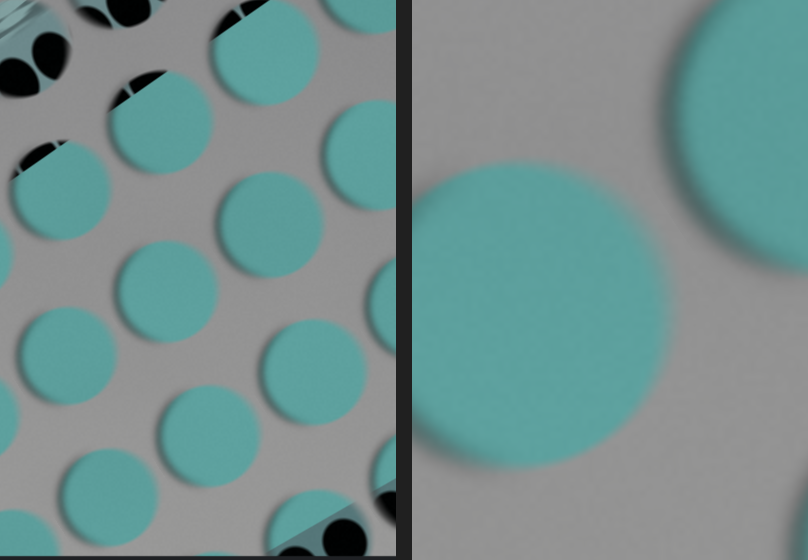
Left: the whole. Right: its middle third, enlarged.
Give the GLSL for this pattern, as a WebGL 2 fragment shader.

```glsl
#version 300 es
precision highp float;
// Grey perforated sheet seen at an angle, with a teal panel behind its round holes.
// Holes sit on a staggered lattice in perspective; the view is inverted to find the
// nearest hole. Past two slanted panel edges a darker sheet with black spots shows.
uniform vec2 u_resolution;
out vec4 fragColor;

// Lattice, in canvas heights
const vec2 ORIGIN = vec2(0.298, 0.479);
const vec2 COLUMN_STEP = vec2(0.181, 0.117);
const vec2 ROW_STEP = vec2(0.043, -0.279);
const vec2 PERSPECTIVE = vec2(-0.020, 0.0035);
const float ODD_ROW_SHIFT = 0.18;
const float ROW_SKEW = 0.54;
const float HOLE_RADIUS = 0.0905;

// Hole edges: blurred along one direction, shaded on the left
const vec2 BLUR_DIR = vec2(0.89, 0.45);
const vec2 SHADE_DIR = vec2(-0.98, -0.17);
const float EDGE_SHARP = 0.004;
const float EDGE_SOFT = 0.014;
const float RIM_SHADE = 0.30;

// Panel edges and spots behind, measured from the top left corner
const vec2 TOP_DIR = vec2(0.820, 0.572);
const float TOP_EDGE = 0.2754;
const vec2 TOP_FIRST = vec2(0.022, 0.138);
const vec2 TOP_PITCH = vec2(0.0807, 0.134);
const vec2 TOP_RADII = vec2(0.037, 0.047);
const float TOP_STAGGER = 0.034;
const float STREAK_EDGE = 0.062;
const vec2 LOW_DIR = vec2(0.867, 0.498);
const float LOW_EDGE = 1.0924;
const vec2 LOW_FIRST = vec2(0.052, 1.146);
const vec2 LOW_PITCH = vec2(0.099, 0.30);
const vec2 LOW_RADII = vec2(0.040, 0.043);
const float BAR_HEIGHT = 0.007;

const vec3 SHEET_TOP = vec3(0.545, 0.545, 0.548);
const vec3 SHEET_LOW = vec3(0.595, 0.595, 0.592);
const vec3 TEAL = vec3(0.360, 0.622, 0.612);
const vec3 REAR_TOP = vec3(0.42, 0.53, 0.54);
const vec3 REAR_LOW = vec3(0.33, 0.46, 0.47);
const vec3 STREAK = vec3(0.50, 0.62, 0.62);
const vec3 BLACK = vec3(0.0, 0.006, 0.006);
const vec3 BAR = vec3(0.12, 0.13, 0.14);

float hash(vec2 p) {
  vec3 q = fract(p.xyx * 0.1031);
  q += dot(q, q.yzx + 33.33);
  return fract((q.x + q.y) * q.z);
}

float noise(vec2 p) {
  vec2 i = floor(p), f = fract(p);
  f = f * f * (3.0 - 2.0 * f);
  return mix(mix(hash(i), hash(i + vec2(1, 0)), f.x),
             mix(hash(i + vec2(0, 1)), hash(i + vec2(1, 1)), f.x), f.y);
}

// Coordinates along and below a slanted edge
vec2 slant(vec2 q, vec2 dir) {
  return vec2(dot(q, dir), dot(q, vec2(dir.y, -dir.x)));
}

// Coverage of a staggered grid of soft ellipses
float spots(vec2 st, vec2 first, vec2 pitch, vec2 radii, float stagger) {
  vec2 c = st - first;
  float row = round(c.y / pitch.y);
  c -= vec2(row * stagger, row * pitch.y);
  c.x -= pitch.x * round(c.x / pitch.x);
  return 1.0 - smoothstep(0.88, 1.08, length(c / radii));
}

// Everything visible through the holes
vec3 rearView(vec2 p, float px) {
  vec2 q = p - vec2(0.0, 1.0);
  vec2 top = slant(q, TOP_DIR), low = slant(q, LOW_DIR);
  float soft = max(0.002, px);
  float streaks = smoothstep(0.3, 0.7, noise(top * vec2(18.0, 130.0) + 40.0));
  vec3 upper = mix(REAR_TOP, BLACK, spots(top, TOP_FIRST, TOP_PITCH, TOP_RADII, TOP_STAGGER));
  vec3 bands = mix(REAR_TOP * 0.72, STREAK, streaks);
  upper = mix(bands, upper, smoothstep(-0.012, 0.012, top.y - STREAK_EDGE));
  vec3 lower = mix(REAR_LOW, BLACK, spots(low, LOW_FIRST, LOW_PITCH, LOW_RADII, 0.0));
  vec3 col = TEAL * (0.985 + 0.03 * noise(p * 5.0));
  col = mix(upper, col, smoothstep(-soft, soft, top.y - TOP_EDGE));
  return mix(col, lower, smoothstep(-soft, soft, low.y - LOW_EDGE));
}

void main() {
  vec2 p = gl_FragCoord.xy / u_resolution.y;
  float px = 1.0 / u_resolution.y;

  // Undo the perspective and pick the nearest hole
  vec2 rel = p - ORIGIN;
  mat2 basis = mat2(COLUMN_STEP - PERSPECTIVE.x * rel, ROW_STEP - PERSPECTIVE.y * rel);
  vec2 cell = inverse(basis) * rel;
  float row = round(cell.y);
  float shift = ODD_ROW_SHIFT * mod(row, 2.0);
  float column = round(cell.x - shift - ROW_SKEW * (cell.y - row));
  vec2 id = vec2(column + shift, row);
  float depth = 1.0 + dot(PERSPECTIVE, id);
  vec2 offset = rel - (id.x * COLUMN_STEP + id.y * ROW_STEP) / depth;

  // Hole edge with directional blur
  vec2 normal = offset / max(length(offset), 1e-5);
  float edge = length(offset) - HOLE_RADIUS / (depth * depth);
  float along = dot(normal, BLUR_DIR);
  float blur = max(mix(EDGE_SHARP, EDGE_SOFT, along * along), px);
  float hole = 1.0 - smoothstep(-blur, blur, edge);
  float rim = exp(-pow(edge / 0.010, 2.0)) * smoothstep(0.0, 1.0, dot(normal, SHADE_DIR));

  // Sheet, view behind, shaded rim, fine grain and bottom bar
  vec3 sheet = mix(SHEET_LOW, SHEET_TOP, p.y) + 0.012 * (noise(p * 9.0) - 0.5);
  vec3 behind = rearView(p, px) * (0.985 + 0.03 * hash(vec2(column, row) + 50.0));
  vec3 col = mix(sheet, behind, hole) * (1.0 - RIM_SHADE * rim);
  col += 0.010 * (noise(p * 260.0) - 0.5);
  col = mix(BAR, col, smoothstep(-px, px, p.y - BAR_HEIGHT));
  fragColor = vec4(col, 1.0);
}
```
